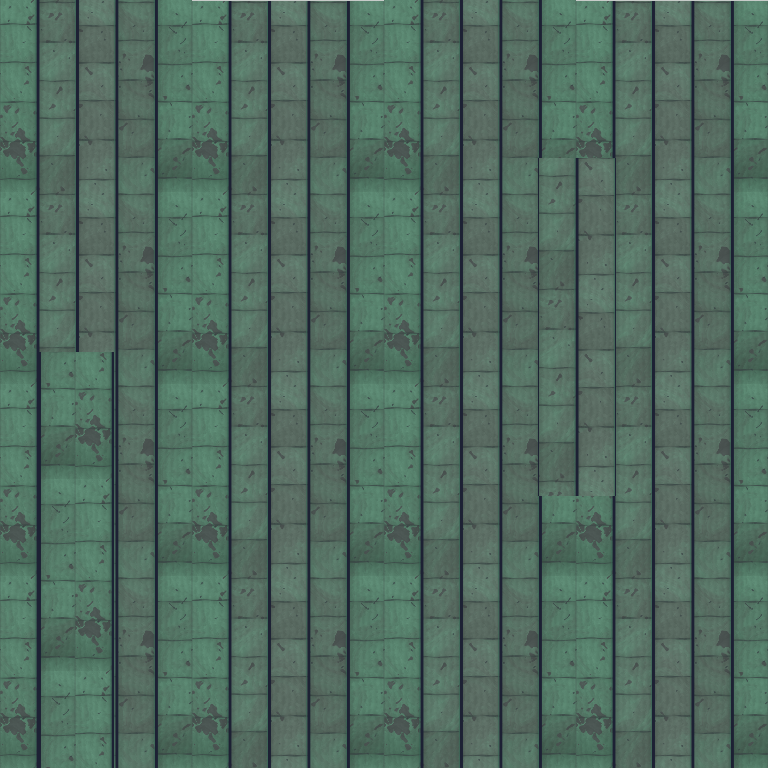
This texture is drawn by a three.js fragment shader. Its source:

```glsl
// Weathered green copper cladding: standing seams, staggered panels, peeled patina.
varying vec2 vUv;

const float TAU = 6.2831853;

float hash(vec2 p) {
  vec3 q = fract(vec3(p.xyx) * 0.1031);
  q += dot(q, q.yzx + 33.33);
  return fract((q.x + q.y) * q.z);
}

// Cellular noise wrapping on the unit tile: x is distance, y is the cell's random value.
vec2 cells(vec2 p, float count) {
  vec2 base = floor(p * count), f = fract(p * count);
  vec2 best = vec2(8.0, 0.0);
  for (int j = -1; j <= 1; j++) {
    for (int i = -1; i <= 1; i++) {
      vec2 o = vec2(float(i), float(j));
      vec2 id = mod(base + o, count) + count;
      float d = length(o + vec2(hash(id), hash(id + 71.0)) - f);
      if (d < best.x) best = vec2(d, hash(id + 137.0));
    }
  }
  return best;
}

// Layered, warped sines that wrap on the unit tile.
float mottle(vec2 p) {
  float sum = 0.0, amp = 0.5, freq = 2.0;
  vec2 q = p;
  for (int i = 0; i < 5; i++) {
    q += 0.35 / freq * sin(TAU * freq * q.yx + vec2(1.3, 4.1) * freq);
    sum += amp * sin(TAU * freq * q.x + freq) * cos(TAU * freq * q.y + 2.0 * freq);
    amp *= 0.68;
    freq = floor(freq * 1.8);
  }
  return sum;
}

float blob(vec2 p, vec2 center, vec2 size) {
  vec2 d = (p - center) / size;
  return exp(-dot(d, d));
}

float line(float d, float halfWidth, float aa) {
  return 1.0 - smoothstep(halfWidth - aa * 0.5, halfWidth + aa * 0.5, abs(d));
}

void main() {
  // Four tiles each way, y running down from the top.
  vec2 wall = vec2(vUv.x, 1.0 - vUv.y) * 4.0;
  float aa = fwidth(vUv.x) * 4.0;

  // Two replaced sections show a shifted part of the cladding.
  vec2 p = wall;
  if (wall.x > 0.2 && wall.x < 0.594 && wall.y > 1.833) p += vec2(0.609, -0.495);
  if (wall.x > 2.802 && wall.x < 3.208 && wall.y > 0.823 && wall.y < 2.583) p -= vec2(0.602, 0.495);
  p = fract(p);

  // Five strips per tile, with joints staggered on alternate strips.
  float s = (p.x + 0.0075) / 0.2055;
  float strip = floor(s);
  float rows = p.y * 5.0 - mix(0.65, 0.08, mod(strip, 2.0));
  rows += 0.03 * sin(TAU * (p.y + strip * 0.37));
  float panel = hash(vec2(strip + 3.0, mod(floor(rows), 5.0) + 11.0));
  float stain = mottle(p);
  vec2 grain = cells(p, 72.0);

  // Patina: greener toward the tile sides, greyer in its middle.
  float green = 0.5 + 0.5 * cos(TAU * (strip + 0.5) / 5.0);
  float tint = clamp(green + 0.35 * stain + 0.4 * (panel - 0.5), 0.0, 1.0);
  vec3 color = mix(vec3(0.365, 0.435, 0.397), vec3(0.335, 0.498, 0.418), tint);
  color *= 1.0 + 0.12 * (panel - 0.5) + 0.07 * stain + 0.05 * (grain.y - 0.5);
  color *= 1.0 - 0.16 * green * blob(p, vec2(p.x, 0.9), vec2(1.0, 0.1));
  color *= 1.0 + 0.025 * sin(TAU * 31.0 * p.x + 3.0 * stain);

  // Bare metal where the patina has peeled, mostly on two strips.
  vec2 torn = p + 0.012 * sin(TAU * 9.0 * p.yx + vec2(0.0, 2.0)) + 0.006 * sin(TAU * 23.0 * p.yx);
  float wear = 0.0;
  if (strip < 0.5) wear = blob(p, vec2(0.09, 0.78), vec2(0.1, 0.075)) + 0.55 * blob(p, vec2(0.05, 0.58), vec2(0.05, 0.06));
  if (strip > 2.5 && strip < 3.5) wear = blob(p, vec2(0.775, 0.34), vec2(0.035, 0.08)) + 0.6 * blob(p, vec2(0.64, 0.3), vec2(0.03, 0.03));
  vec2 flake = cells(torn, 18.0);
  float reach = wear * (0.45 + 0.5 * flake.y) + 0.22 * step(0.92, flake.y);
  float peel = 1.0 - smoothstep(-0.06, 0.06, flake.x - reach);
  color = mix(color, vec3(0.29, 0.32, 0.315) * (1.0 + 0.1 * stain), peel * step(0.05, reach) * 0.9);

  // Small pits.
  vec2 pit = cells(torn, 31.0);
  float pitted = step(0.94, pit.y) * (1.0 - smoothstep(0.08, 0.24, pit.x));
  color = mix(color, vec3(0.22, 0.26, 0.27), pitted * 0.7);

  // Horizontal joints with grime hanging around them.
  float joint = (fract(rows + 0.5) - 0.5) / 5.0 + 0.002 * sin(TAU * (7.0 * p.x + panel));
  float grime = exp(-abs(joint) * 75.0);
  color *= 1.0 - 0.13 * grime * (0.7 + 0.6 * stain);
  color = mix(color, vec3(0.23, 0.28, 0.275), line(joint, 0.003, aa) * (0.5 + 0.35 * grain.y));

  // Faint butt joint at the tile side.
  float side = min(p.x, 1.0 - p.x);
  color = mix(color, vec3(0.28, 0.36, 0.33), line(side, 0.003, aa) * 0.45);

  // Standing seams: soft shade, bright lip on the left, dark groove.
  float nearest = clamp(floor(s + 0.5), 1.0, 4.0);
  float seam = (s - nearest) * 0.2055;
  color *= 1.0 - 0.2 * exp(-abs(seam) * 55.0);
  color = mix(color, vec3(0.22, 0.41, 0.34), line(seam + 0.011, 0.003, aa) * 0.65);
  color = mix(color, vec3(0.115, 0.13, 0.205), line(seam, 0.0075, aa));

  // Pale flashing along the top of every second tile.
  float flashing = line(wall.y, 0.0055, aa) * step(1.0, mod(wall.x, 2.0));
  color = mix(color, vec3(0.78, 0.8, 0.79), flashing);

  gl_FragColor = vec4(color, 1.0);
}
```
